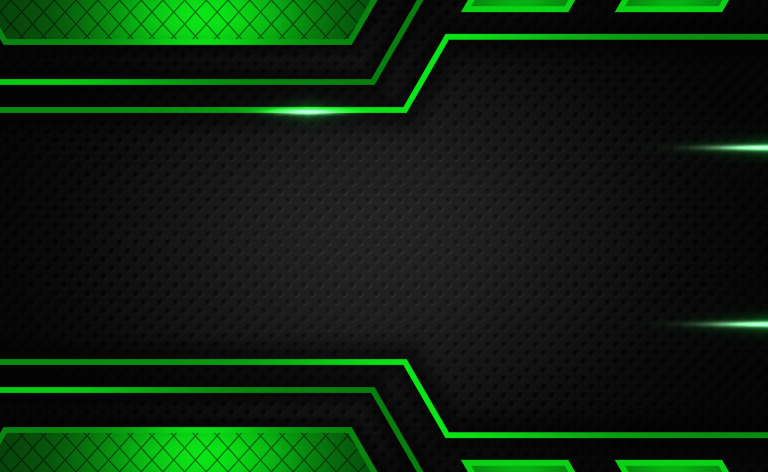
Write a Shadertoy shader that draws this background.

```glsl
#define BRIGHT vec3(0.04, 0.92, 0.09)
#define DEEP vec3(0.02, 0.15, 0.03)
#define FLARE_TINT vec3(0.05, 0.75, 0.20)
#define SLANT vec2(0.866, 0.5)
#define LINE_HALF 0.0062
#define DOT_CELL vec2(0.0339, 0.0360)
#define DOT_RADIUS 0.0068
#define MESH_STEP 0.046
#define GREY_CENTER 0.138
#define GREY_EDGE 0.022
#define TAB_STEP 0.326

// Coverage of the region where the distance d is negative
float fill(float d) {
    float aa = 0.75 / iResolution.y;
    return 1.0 - smoothstep(-aa, aa, d);
}

vec3 green(float level) {
    return mix(DEEP, BRIGHT, level);
}

float bump(float x, float center, float width) {
    float t = (x - center) / width;
    return exp(-t * t);
}

// Band along the edge, ended on the right by a slanted side
float slantedBand(vec2 q, vec2 elbow) {
    return max(q.y - elbow.y, dot(q - elbow, SLANT));
}

// Dark plate with staggered round dents lit from the upper left
vec3 dentedPlate(vec2 p) {
    float r = length((p - vec2(0.80, 0.5)) / vec2(0.90, 0.66));
    float grey = mix(GREY_CENTER, GREY_EDGE, smoothstep(0.0, 1.0, r));
    vec2 a = mod(p, DOT_CELL) - 0.5 * DOT_CELL;
    vec2 b = mod(p + 0.5 * DOT_CELL, DOT_CELL) - 0.5 * DOT_CELL;
    vec2 g = dot(a, a) < dot(b, b) ? a : b;
    float d = length(g) - DOT_RADIUS;
    float facing = dot(g, vec2(0.707, -0.707)) / max(length(g), 1e-4);
    float depth = mix(0.25, 0.70, smoothstep(0.1, 0.8, r));
    float rim = fill(abs(d) - 0.0012);
    grey *= 1.0 - depth * fill(d) * (0.75 - 0.25 * facing);
    grey += rim * max(facing, 0.0) * mix(0.10, 0.02, min(r, 1.0));
    return vec3(grey);
}

// Panel fill: a soft light under two sets of diagonal wires
vec3 meshPanel(vec2 q) {
    float light = bump(q.x, 0.435, 0.24) * bump(q.y, 0.035, 0.13);
    vec3 color = green(0.12 + 0.85 * light);
    vec2 diagonal = vec2(q.x + 0.9 * q.y, q.x - 0.9 * q.y) / MESH_STEP;
    vec2 wire = abs(fract(diagonal) - 0.5) * MESH_STEP * 0.74;
    return color * (1.0 - 0.55 * fill(min(wire.x, wire.y) - 0.0012));
}

// Horizontal streak of light with a pale core
vec3 flare(vec2 d, float reach) {
    float taper = exp(-abs(d.x) / (0.36 * reach)) * smoothstep(reach, 0.0, abs(d.x));
    float halo = taper * exp(-abs(d.y) / 0.010);
    float core = bump(d.x, 0.0, 0.32 * reach) * bump(d.y, 0.0, 0.0055);
    return FLARE_TINT * halo + vec3(0.75, 0.85, 0.78) * core;
}

void mainImage(out vec4 fragColor, in vec2 fragCoord) {
    vec2 p = fragCoord / iResolution.y;
    float right = iResolution.x / iResolution.y;
    vec2 q = vec2(p.x, min(p.y, 1.0 - p.y)); // both halves share one frame

    // Distances to the frame shapes
    float inner = min(slantedBand(q, vec2(0.858, 0.233)), q.y - 0.078);
    float middle = slantedBand(q, vec2(0.790, 0.1737));
    float panel = slantedBand(q, vec2(0.7415, 0.089));
    panel = max(panel, dot(q - vec2(0.011, 0.089), vec2(-0.866, 0.5)));

    // Plate and the shadows cast around the frame
    vec3 color = dentedPlate(p);
    color *= mix(0.45, 1.0, smoothstep(0.0, 0.07, abs(inner)));
    color *= mix(0.35, 1.0, smoothstep(0.0, 0.05, abs(middle)));
    color *= mix(0.40, 1.0, smoothstep(0.0, 0.04, panel));

    // Mesh panel and the three lit lines
    color = mix(color, meshPanel(q), fill(panel));
    float panelLight = 0.48 + 0.45 * bump(q.x, 0.43, 0.16);
    color = mix(color, green(panelLight), fill(abs(panel) - LINE_HALF));
    float middleLight = 0.45 + 0.40 * bump(q.x, 0.08, 0.30);
    color = mix(color, green(middleLight), fill(abs(middle) - LINE_HALF));
    float innerLight = 0.52 + 0.46 * bump(q.x, 0.90, 0.32);
    color = mix(color, green(innerLight), fill(abs(inner) - LINE_HALF));

    // Slanted tabs along the edge
    for (int i = 0; i < 2; i++) {
        float x = q.x + 0.577 * q.y - 1.105 - TAB_STEP * float(i);
        float tab = max((abs(x) - 0.1135) * 0.866, q.y - 0.0255);
        color = mix(color, green(0.45 + 0.25 * bump(x, 0.0, 0.08)), fill(tab));
        float edge = abs(tab + LINE_HALF) - LINE_HALF;
        color = mix(color, green(0.88), fill(edge));
    }

    // Light streaks on the upper line and at the right side
    color += flare(p - vec2(0.652, 0.763), 0.20);
    for (int i = 0; i < 2; i++) {
        float y = 0.5 + (i == 0 ? 0.187 : -0.187);
        color += flare(p - vec2(right, y), 0.34);
    }

    fragColor = vec4(min(color, 1.0), 1.0);
}
```
